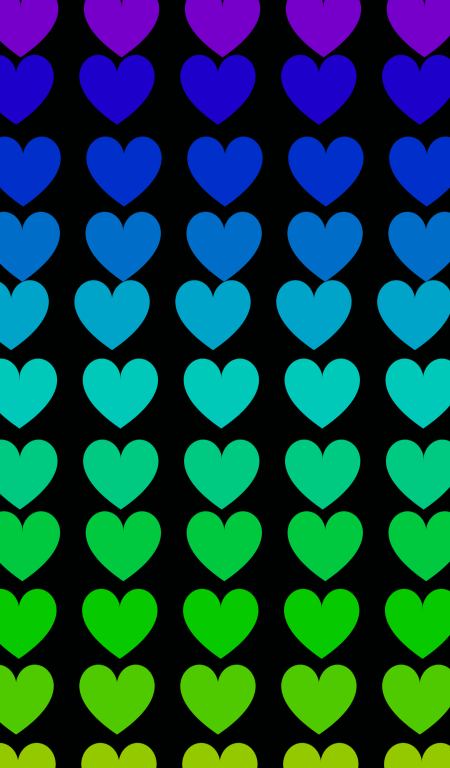
Reproduce this pattern procedurally as a WebGL 1 fragment shader.

```glsl
precision highp float;
// Rows of flat hearts on black, each row slightly shifted, with hues from violet down to lime.

uniform vec2 u_resolution;

// Lengths are in canvas widths; y runs downward from the top edge.
const vec2 PITCH = vec2(0.2243, 0.1678);
const vec2 FIRST_HEART = vec2(0.0420, 0.0121);
const float HALF_WIDTH = 0.0837;
const float EDGE_PIXELS = 0.7;

// Heart proportions, relative to its half width.
const float LOBE_X = 0.495;
const float LOBE_HEIGHT = 0.57;
const float TIP_DEPTH = 1.287;
const float SIDE_POWER = 1.9;

// Row shifts: sums of harmonics that repeat every SHIFT_PERIOD rows.
const float SHIFT_PERIOD = 11.0;
const vec4 X_HARMONIC = vec4(2.0, 3.0, 4.0, 5.0);
const vec4 X_AMOUNT = vec4(0.0057, 0.0055, 0.0060, 0.0034);
const vec4 X_PHASE = vec4(-0.144, -2.978, 2.254, 0.281);
const vec4 Y_HARMONIC = vec4(1.0, 3.0, 4.0, 5.0);
const vec4 Y_AMOUNT = vec4(0.0049, 0.0065, 0.0050, 0.0017);
const vec4 Y_PHASE = vec4(2.358, -2.903, 1.810, 2.592);

const vec3 BACKGROUND = vec3(0.0, 0.004, 0.004);
const float BRIGHTNESS = 0.79;
const float FIRST_HUE = 0.764;
const float HUE_STEP = 0.0553;
const float HUE_BEND = 0.034;
const float LAST_ROW = 10.0;
const float TAU = 6.2831853;

vec2 rowShift(float row) {
    float angle = TAU * row / SHIFT_PERIOD;
    return vec2(dot(X_AMOUNT, sin(X_HARMONIC * angle + X_PHASE)),
                dot(Y_AMOUNT, sin(Y_HARMONIC * angle + Y_PHASE)));
}

vec3 rowColor(float row) {
    float t = row / LAST_ROW;
    float hue = FIRST_HUE - HUE_STEP * row - HUE_BEND * sin(TAU * t) * (1.0 - t);
    vec3 ramp = abs(fract(hue + vec3(0.0, 2.0, 1.0) / 3.0) * 6.0 - 3.0) - 1.0;
    return BRIGHTNESS * clamp(ramp, 0.0, 1.0);
}

// Approximate signed distance, positive inside; the widest line is y = 0.
float heart(vec2 p) {
    p.x = abs(p.x);
    if (p.y < 0.0) {
        // Elliptical lobes
        float radius = 1.0 - LOBE_X;
        return radius * (1.0 - length(vec2((p.x - LOBE_X) / radius, p.y / LOBE_HEIGHT)));
    }
    // Curved sides meeting at the tip
    float t = p.y / TIP_DEPTH;
    float slope = SIDE_POWER * pow(t, SIDE_POWER - 1.0) / TIP_DEPTH;
    return (1.0 - pow(t, SIDE_POWER) - p.x) / sqrt(1.0 + slope * slope);
}

void main() {
    vec2 p = vec2(gl_FragCoord.x, u_resolution.y - gl_FragCoord.y) / u_resolution.x;
    p -= FIRST_HEART;
    float edge = EDGE_PIXELS / (u_resolution.x * HALF_WIDTH);
    float nearestRow = floor(p.y / PITCH.y);
    vec3 color = BACKGROUND;

    // Shifted hearts can cross into neighbouring rows
    for (int i = -1; i <= 1; i++) {
        float row = nearestRow + float(i);
        vec2 q = p - rowShift(row);
        q.x = mod(q.x + 0.5 * PITCH.x, PITCH.x) - 0.5 * PITCH.x;
        q.y -= row * PITCH.y;
        float coverage = smoothstep(-edge, edge, heart(q / HALF_WIDTH));
        color = mix(color, rowColor(row), coverage);
    }
    gl_FragColor = vec4(color, 1.0);
}
```
